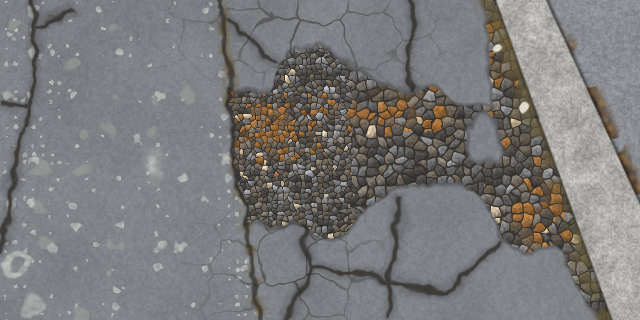
A Shadertoy shader for this texture:

```glsl
// Worn asphalt with a gravel-filled pothole, cracks, lichen and a diagonal curb.
#define ASPHALT vec3(.495, .505, .525)
#define CONCRETE vec3(.68, .675, .66)
#define SOIL vec3(.20, .185, .165)
#define MOSS vec3(.41, .36, .22)
#define RUST vec3(.72, .47, .22)
#define LICHEN vec3(.76, .77, .75)
#define STONE_SCALE 44.0
#define GRAIN .15
#define CRACK_WIDTH .0065

float hash(vec2 p) {
    vec3 q = fract(p.xyx * .1031);
    q += dot(q, q.yzx + 33.33);
    return fract((q.x + q.y) * q.z);
}

vec2 hash2(vec2 p) { return vec2(hash(p), hash(p + 57.3)); }

float noise(vec2 p) {
    vec2 i = floor(p), f = fract(p);
    f = f * f * (3. - 2. * f);
    return mix(mix(hash(i), hash(i + vec2(1, 0)), f.x),
               mix(hash(i + vec2(0, 1)), hash(i + 1.), f.x), f.y);
}

float fbm(vec2 p) {
    return .55 * noise(p) + .3 * noise(p * 2.03 + 17.) + .15 * noise(p * 4.1 + 31.);
}

// x = gap to next cell, y = cell id, zw = offset from the centre
vec4 cells(vec2 p) {
    vec4 best = vec4(9);
    float first = 9., second = 9.;
    for (int k = 0; k < 9; k++) {
        vec2 c = floor(p) + vec2(k % 3 - 1, k / 3 - 1);
        vec2 d = p - c - .1 - .8 * hash2(c);
        float l = length(d);
        second = min(second, max(l, first));
        if (l < first) { first = l; best = vec4(0, hash(c + 9.7), d); }
    }
    best.x = second - first;
    return best;
}

float segment(vec2 p, vec2 a, vec2 b) {
    vec2 d = b - a;
    return length(p - a - d * clamp(dot(p - a, d) / dot(d, d), 0., 1.));
}

float blob(vec2 p, vec2 centre, vec2 size) {
    vec2 d = (p - centre) / size;
    return exp(-dot(d, d));
}

// Ragged spots, at most one per grid cell
float spots(vec2 p, float scale, float density) {
    vec2 q = p * scale, c = floor(q);
    float r = mix(.12, .32, hash(c + 3.1));
    float d = length(q - c - .35 - .3 * hash2(c)) + .3 * noise(q * 4.5) - .15;
    return step(hash(c + 21.), density) * smoothstep(r, r * .55, d);
}

// Depth inside the gravel area, positive within
float gravelDepth(vec2 p, float seam, float curb) {
    float x = p.x, y = p.y;
    float top = .71 + .13 * smoothstep(.85, .9, x) - .12 * smoothstep(1., 1.24, x) - .06 * smoothstep(1.36, 1.46, x);
    float low = .3 - .04 * smoothstep(.85, 1.04, x) + .17 * smoothstep(1.04, 1.28, x)
              - .21 * smoothstep(1.42, 1.62, x) - .23 * smoothstep(1.72, 1.9, x);
    float strip = x - curb + .05 + .075 * smoothstep(1., .65, y) * smoothstep(0., .5, y);
    float island = .07 * length((p - vec2(1.51, .565)) / vec2(.055, .075)) - .07;
    return min(max(min(min(top - y, y - low), x - seam), strip), island);
}

float crackDistance(vec2 p) {
    float d = abs(p.x - .01 - .1 * smoothstep(.18, .85, p.y)) + .1 * smoothstep(.22, .12, p.y);
    d = min(d, segment(p, vec2(0, .68), vec2(.08, .66)));
    d = min(d, segment(p, vec2(.12, .92), vec2(.23, .96)));
    d = min(d, segment(p, vec2(.71, .93), vec2(.87, .81)));
    d = min(d, segment(p, vec2(1.29, 1), vec2(1.28, .73)));
    d = min(d, segment(p, vec2(.94, .29), vec2(.98, .16)));
    d = min(d, segment(p, vec2(.98, .16), vec2(.89, 0)));
    d = min(d, segment(p, vec2(1.25, .38), vec2(1.21, 0)));
    d = min(d, segment(p, vec2(.98, .16), vec2(1.39, .09)));
    return min(d, segment(p, vec2(1.39, .09), vec2(1.57, .23)));
}

vec3 gravel(vec2 p, float rust) {
    vec2 q = p + .01 * vec2(noise(p * 50.), noise(p * 50. + 40.));
    float coarse = smoothstep(1.02, 1.2, p.x) * .75 + .35 * noise(p * 25.);
    vec4 s = cells(q * STONE_SCALE * (coarse > .5 ? .75 : 1.3));
    float tint = fract(s.y * 37.7);
    vec3 c = mix(vec3(.31, .3, .29), vec3(.62, .63, .65), s.y * s.y);
    c = mix(c, vec3(.5, .45, .38), .6 * step(.62, tint));
    c = mix(c, RUST, .8 * step(1. - .5 * rust, fract(s.y * 91.3)));
    c = mix(c, vec3(.84, .77, .66), step(.965, tint));
    c *= .77 + .45 * dot(s.zw, vec2(-.35, .9)) + .3 * noise(p * 170.);
    c = mix(SOIL, c, smoothstep(0., .24, s.x));
    return mix(c, RUST * .8, .35 * rust * smoothstep(.45, .7, noise(p * 38.)));
}

void mainImage(out vec4 fragColor, in vec2 fragCoord) {
    vec2 p = fragCoord / iResolution.y;
    float px = 1.5 / iResolution.y, t = 1. - p.y;
    vec2 w = p + .055 * (vec2(fbm(p * 14.), fbm(p * 14. + 31.)) - .5);
    float seam = .69 + .08 * t + .045 * t * t;
    float curbL = p.x - 1.55 - .364 * t, curbR = p.x - 1.706 - .46 * t;
    float grain = GRAIN * (.6 * noise(p * 190.) + .4 * noise(p * 85.) - .5);
    vec3 col = ASPHALT * (.935 + grain + .13 * fbm(p * 5.));
    // Lichen left of the seam
    float left = smoothstep(seam + .01, seam - .02, p.x);
    float dense = smoothstep(.08, 0., abs(p.x - seam + .025)) + .6 * smoothstep(.35, 0., p.x);
    float lichen = left * max(spots(p, 15., .16 + .2 * dense), spots(p + 4.3, 36., .1 + .4 * dense));
    lichen = max(lichen, smoothstep(.014, .004, abs(length(w - vec2(.06, .17)) - .032)));
    lichen = max(lichen, blob(w, vec2(.48, .47), vec2(.025, .04)));
    lichen = max(lichen, .7 * smoothstep(.05, .035, length(w - vec2(.105, .05))));
    col = mix(col, vec3(.62, .63, .6), left * .55 * spots(p + 8.7, 9., .22));
    col = mix(col, LICHEN, lichen * (.4 + .55 * noise(p * 85.)));
    // Cracks and mossy seam
    float crack = crackDistance(w), gap = abs(w.x - seam);
    float net = blob(p, vec2(.92, .15), vec2(.25, .2)) + blob(p, vec2(.95, .9), vec2(.35, .14));
    col = mix(col, SOIL, .55 * net * smoothstep(.065, .01, cells(w * 7.5).x));
    col *= 1. - .18 * smoothstep(.035, 0., crack);
    col = mix(col, SOIL, .8 * smoothstep(CRACK_WIDTH + px, .002, crack));
    col = mix(col, MOSS, .7 * smoothstep(.035, 0., gap) * smoothstep(.25, .75, noise(p * 32.)));
    col = mix(col, SOIL, .75 * smoothstep(.009 + px, .002, gap));
    // Gravel with rusty drifts
    float depth = gravelDepth(w, seam, p.x - curbL);
    float rust = blob(p, vec2(1.25, .66), vec2(.14, .06)) + blob(p, vec2(.85, .61), vec2(.16, .09))
               + blob(p, vec2(1.69, .31), vec2(.09, .12)) + .6 * blob(p, vec2(1.57, .78), vec2(.07, .2));
    col *= 1. - .25 * smoothstep(-.018, 0., depth);
    col = mix(col, gravel(p, min(rust, 1.)), smoothstep(-px, px + .004, depth));
    col = mix(col, MOSS, .75 * smoothstep(-.085, -.01, curbL) * smoothstep(.25, .65, fbm(p * 22.)));
    float pebble = min(length(w - vec2(1.635, .668)), length(w - vec2(1.555, .84)) + .004);
    col = mix(col, vec3(.88, .86, .81), smoothstep(.018 + px, .014, pebble));
    // Curb and far road
    vec3 curb = CONCRETE * (.86 + 2.2 * grain + .28 * fbm(p * 18.));
    col = mix(col, SOIL, .6 * smoothstep(.016, 0., abs(curbL)));
    col = mix(col, curb, smoothstep(-px, px, curbL));
    vec3 road = ASPHALT * 1.1 * (.95 + 1.8 * grain + .1 * fbm(p * 9.));
    float debris = smoothstep(.06, .01, curbR) * smoothstep(.48, .62, noise(p * 24.)) * smoothstep(.95, .8, p.y);
    road = mix(road, mix(SOIL, RUST, .75 * noise(p * 65.)), .85 * debris);
    road *= 1. - .5 * smoothstep(.018, 0., curbR);
    fragColor = vec4(mix(col, road, smoothstep(-px, px, curbR)), 1);
}
```
